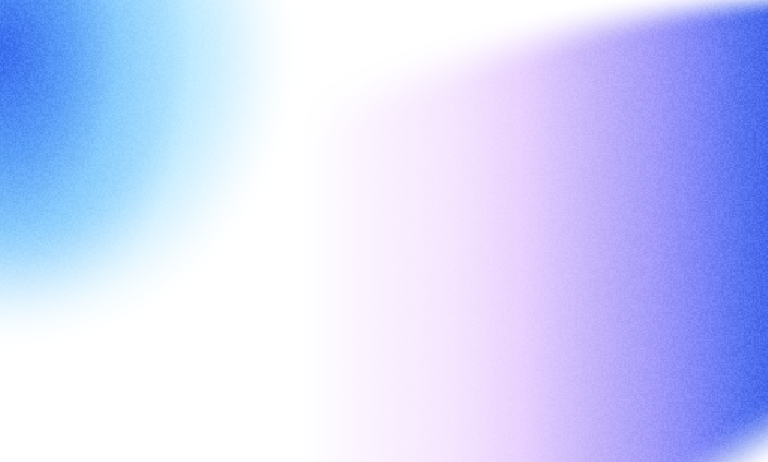
This background is drawn by a Shadertoy shader. Its source:

```glsl
// Soft grainy background on white: a round blue glow at the upper left and a
// wide lavender-to-blue sweep on the right, cut by two blurred edges.
// Each part is a colour ramp times a soft mask; fine grain is laid over both.

const vec3 WHITE = vec3(1.0);

float hash(vec2 cell) {
    vec3 q = fract(vec3(cell.xyx) * 0.1031);
    q += dot(q, q.yzx + 33.33);
    return fract((q.x + q.y) * q.z);
}

// Moves from one colour to the next while x runs from start to end.
vec3 rampStep(vec3 from, vec3 to, float start, float end, float x) {
    return mix(from, to, clamp((x - start) / (end - start), 0.0, 1.0));
}

// Blue core fading through sky to pale cyan.
vec3 glowColor(float d) {
    vec3 c = vec3(0.24, 0.45, 0.94);
    c = rampStep(c, vec3(0.35, 0.62, 0.97), 0.03, 0.20, d);
    c = rampStep(c, vec3(0.54, 0.80, 0.99), 0.20, 0.36, d);
    c = rampStep(c, vec3(0.73, 0.91, 1.00), 0.36, 0.58, d);
    return c;
}

// White through pink-lavender and violet to deep blue, left to right.
vec3 sweepColor(float x) {
    vec3 c = rampStep(WHITE, vec3(0.98, 0.945, 1.0), 0.65, 0.82, x);
    c = rampStep(c, vec3(0.96, 0.90, 1.00), 0.82, 0.98, x);
    c = rampStep(c, vec3(0.91, 0.82, 1.00), 0.98, 1.13, x);
    c = rampStep(c, vec3(0.75, 0.69, 0.98), 1.13, 1.30, x);
    c = rampStep(c, vec3(0.64, 0.61, 0.98), 1.30, 1.41, x);
    c = rampStep(c, vec3(0.49, 0.52, 0.97), 1.41, 1.52, x);
    c = rampStep(c, vec3(0.34, 0.45, 0.94), 1.52, 1.61, x);
    c = rampStep(c, vec3(0.28, 0.41, 0.93), 1.61, 1.66, x);
    return c;
}

// Round mask of the glow, wide and blurred.
float glowMask(vec2 offset) {
    return 1.0 - smoothstep(0.36, 0.66, length(offset));
}

// Curved upper edge, softer towards the left, and a slanted lower corner.
float sweepMask(vec2 p, float right) {
    float t = max(right - p.x, 0.0);
    float edge = 0.996 - 0.07 * t - 0.19 * t * t;
    float blur = 0.035 + 0.06 * t;
    float top = 1.0 - smoothstep(edge - blur, edge + blur, p.y);
    float cornerDist = dot(p - vec2(right - 0.112, 0.0), vec2(-0.556, 0.831));
    return top * smoothstep(-0.075, 0.06, cornerDist);
}

void mainImage(out vec4 fragColor, in vec2 fragCoord) {
    // Units of canvas height
    vec2 p = fragCoord / iResolution.y;
    float right = iResolution.x / iResolution.y;

    // Right sweep
    vec3 color = mix(WHITE, sweepColor(p.x), sweepMask(p, right));

    // Left glow, with a core that is taller than wide
    vec2 offset = p - vec2(0.0, 0.89);
    float coreDist = length(offset * vec2(1.4, 0.9));
    color = mix(color, glowColor(coreDist), glowMask(offset));

    // Grain, stronger where the colour is deeper
    float grain = hash(floor(p * 308.0)) - 0.5;
    float depth = 1.0 - dot(color, vec3(0.4, 0.5, 0.1));
    color += grain * 0.14 * depth;

    fragColor = vec4(clamp(color, 0.0, 1.0), 1.0);
}
```
